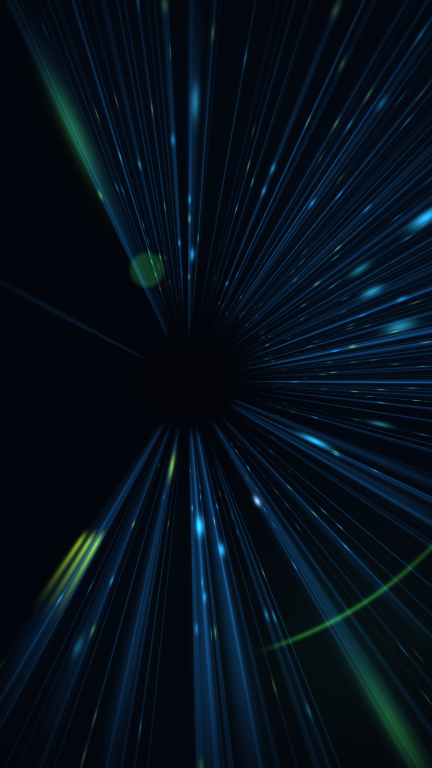
Reproduce this background procedurally as a WebGL 2 fragment shader.

```glsl
#version 300 es
precision highp float;
uniform vec2 u_resolution;
out vec4 fragColor;

#define CENTER vec2(0.435, 0.895)
#define HOLE 0.075
#define NIGHT vec3(0.009, 0.018, 0.042)
#define BLUE vec3(0.045, 0.22, 0.38)
#define CYAN vec3(0.15, 0.72, 0.95)
#define TEAL vec3(0.12, 0.48, 0.58)
#define LIME vec3(0.55, 0.75, 0.15)
#define GREEN vec3(0.08, 0.27, 0.07)
#define FAN_GAIN 0.62
#define LENS_CENTER vec2(0.34, 1.153)
#define LENS_RADIUS 0.92

// Wide beams: angle in degrees, half width at radius 1, end radius, strength
const vec4 BEAMS[12] = vec4[](
  vec4(113.5, 0.028, 1.00, 0.40), vec4(152.0, 0.012, 0.60, 0.42),
  vec4(88.5, 0.014, 1.00, 0.50), vec4(-22.5, 0.016, 0.80, 0.55),
  vec4(-29.0, 0.024, 0.85, 0.50), vec4(-47.0, 0.018, 0.95, 0.38),
  vec4(-58.5, 0.032, 1.10, 0.58), vec4(-80.0, 0.032, 1.05, 0.80),
  vec4(-86.7, 0.026, 1.10, 0.80), vec4(-101.6, 0.026, 1.05, 0.60),
  vec4(-112.0, 0.022, 1.00, 0.45), vec4(-120.5, 0.034, 0.95, 0.55));

float hash(vec2 p) {
  vec3 q = fract(vec3(p.xyx) * 0.1031);
  q += dot(q, q.yzx + 33.33);
  return fract((q.x + q.y) * q.z);
}

float window(float a, float lo, float hi) {
  return smoothstep(lo - 2.0, lo + 2.0, a) * (1.0 - smoothstep(hi - 2.0, hi + 2.0, a));
}

// Distance along and across a direction
vec2 alongRay(vec2 q, float deg) {
  float a = radians(deg);
  vec2 d = vec2(cos(a), sin(a));
  return vec2(dot(q, d), d.x * q.y - d.y * q.x);
}

float beam(vec2 q, float deg, float from, float to, float width) {
  vec2 s = alongRay(q, deg);
  float x = s.y / (width * max(s.x, 0.0) + 0.001);
  return exp(-x * x) * smoothstep(from, from + 0.05, s.x) * (1.0 - smoothstep(to * 0.6, to, s.x));
}

float glint(vec2 q, float deg, float radius, float len, float width) {
  vec2 s = (alongRay(q, deg) - vec2(radius, 0.0)) / vec2(len, width);
  return exp(-dot(s, s));
}

// Share of rays present at each angle
float density(float a) {
  return window(a, -5.0, 61.0) + 0.45 * window(a, 61.0, 94.0) + 0.75 * window(a, 94.0, 115.0)
    + 0.38 * window(a, -65.0, -5.0) + 0.32 * window(a, -124.0, -65.0);
}

// One layer of thin rays with small sparks along them
vec3 rayLayer(float angle, float r, float count, float share) {
  float u = (angle / 360.0 + 0.5) * count;
  float id = floor(u);
  float h = hash(vec2(id, count));
  float k = hash(vec2(id + 31.0, count));
  float present = step(hash(vec2(id + 77.0, count)), share);
  float pixel = count / (6.2832 * r * u_resolution.x);
  float thin = mix(0.045, 0.12, k);
  float w = max(thin, min(0.7 * pixel, 0.3));
  float x = (fract(u) - 0.5 - (h - 0.5) * 0.5) / w;
  float line = exp(-x * x) * thin / w * present;
  float start = HOLE + 0.09 * h;
  float fade = smoothstep(start, start + 0.12, r) * mix(1.0, 0.4, smoothstep(0.35, 1.0, r));
  float v = log(r) * 9.0 + h * 7.0;
  float spark = hash(vec2(id, floor(v) + 90.0));
  float g = (fract(v) - 0.5) * 5.0;
  vec3 tint = mix(CYAN, LIME, step(0.6, fract(spark * 91.7)));
  vec3 light = BLUE * (0.35 + 0.75 * k) + tint * step(0.91, spark) * exp(-g * g) * 0.85;
  return light * line * fade;
}

void main() {
  vec2 p = gl_FragCoord.xy / u_resolution.x;
  vec2 q = p - CENTER;
  float r = max(length(q), 0.004);
  float angle = degrees(atan(q.y, q.x));
  float share = density(angle);

  // Night with haze inside the fans
  vec3 col = NIGHT;
  float haze = smoothstep(0.1, 0.45, r) * (1.0 - 0.6 * smoothstep(0.6, 1.0, r));
  col += BLUE * 0.13 * share * haze;

  // Fine rays in three scales
  vec3 fan = vec3(0.0);
  for (int i = 0; i < 3; i++) {
    fan += rayLayer(angle, r, 85.0 + 70.0 * float(i), share);
  }
  col += fan * FAN_GAIN;

  // Wide beams, each with a brighter core
  for (int i = 0; i < 12; i++) {
    vec4 b = BEAMS[i];
    float soft = beam(q, b.x, 0.1, b.z, b.y);
    float core = beam(q, b.x + 0.7, 0.09, b.z * 0.75, b.y * 0.25);
    col += BLUE * b.w * (0.7 * soft + 0.45 * core);
  }

  // Blue and teal glints
  col += CYAN * glint(q, 34.5, 0.67, 0.04, 0.011);
  col += TEAL * glint(q, 26.0, 0.474, 0.025, 0.009);
  col += TEAL * glint(q, 14.5, 0.506, 0.035, 0.011);
  col += TEAL * 0.7 * glint(q, 33.0, 0.475, 0.025, 0.008);
  col += CYAN * glint(q, -25.0, 0.325, 0.035, 0.006);
  col += TEAL * 0.8 * glint(q, -12.5, 0.455, 0.025, 0.005);
  col += CYAN * glint(q, -85.3, 0.336, 0.022, 0.009);
  col += CYAN * 0.8 * glint(q, -78.6, 0.397, 0.015, 0.007);
  col += vec3(0.6, 0.75, 0.9) * glint(q, -60.0, 0.32, 0.012, 0.006);
  col += TEAL * 0.75 * glint(q, 88.5, 0.648, 0.04, 0.009);
  col += CYAN * 0.7 * glint(q, 88.0, 0.294, 0.014, 0.005);
  col += TEAL * 0.5 * glint(q, -112.5, 0.664, 0.025, 0.008);

  // Yellow and green streaks
  for (int i = 0; i < 3; i++) {
    float n = float(i);
    col += LIME * beam(q, -124.0 + 2.3 * n, 0.405 - 0.01 * n, 0.66, 0.011);
  }
  col += LIME * 0.8 * glint(q, -100.7, 0.2, 0.03, 0.005);
  col += GREEN * 0.95 * glint(q, 114.5, 0.635, 0.14, 0.022);
  col += GREEN * 0.9 * glint(q, -59.0, 0.92, 0.16, 0.024);

  // Dark core
  col = mix(NIGHT * 0.8, col, smoothstep(HOLE * 0.8, HOLE * 1.5, length(q * vec2(0.9, 1.1))));

  // Lens ghost disc, thin arc and faint green glow
  float lens = length(p - LENS_CENTER);
  col += GREEN * 0.65 * (1.0 - smoothstep(0.032, 0.047, lens));
  float ring = (lens - LENS_RADIUS) / 0.006;
  float reach = smoothstep(0.57, 0.72, p.x) * (1.0 - 0.4 * smoothstep(0.85, 1.0, p.x));
  col += GREEN * 1.25 * exp(-ring * ring) * reach;
  vec2 glow = (p - vec2(0.82, 0.28)) / vec2(0.3, 0.25);
  col += GREEN * 0.11 * exp(-dot(glow, glow));

  fragColor = vec4(min(col, 1.0), 1.0);
}
```
